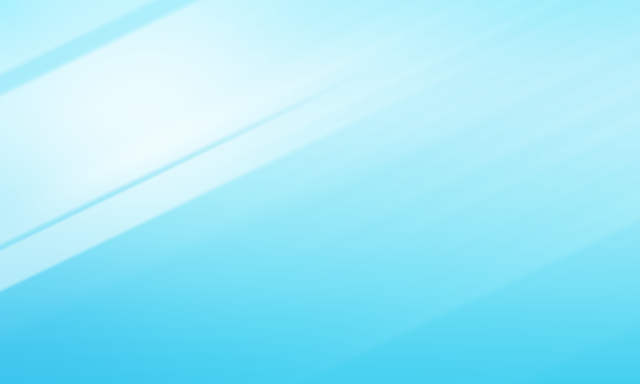
This background is drawn by a Shadertoy shader. Its source:

```glsl
// Pale cyan sky crossed by slanted shafts of light rising to the right.
// A vertical colour ramp is the base; every shaft is a soft step or band in
// "lane", the height at which a slanted line meets the left border.

// Soft step centred on an edge
float softEdge(float value, float edge, float blur) {
    return smoothstep(edge - blur, edge + blur, value);
}

// Soft band between two edges
float band(float value, float low, float high, float blur) {
    return softEdge(value, low, blur) * (1.0 - softEdge(value, high, blur));
}

// Random slope in -1..1 for a lattice point
float slope(float cell) {
    return 2.0 * fract(sin(cell * 127.1 + 3.7) * 437.58) - 1.0;
}

// One-dimensional gradient noise
float gradientNoise(float x) {
    float cell = floor(x);
    float f = x - cell;
    float blend = f * f * f * (f * (f * 6.0 - 15.0) + 10.0);
    return 2.0 * mix(slope(cell) * f, slope(cell + 1.0) * (f - 1.0), blend);
}

// Deep cyan at the bottom, palest at three quarters, cyan again on top
vec3 skyRamp(float y) {
    vec3 sky = mix(vec3(0.26, 0.81, 0.94), vec3(0.43, 0.87, 0.96), smoothstep(-0.06, 0.29, y));
    sky = mix(sky, vec3(0.61, 0.915, 0.972), smoothstep(0.16, 0.52, y));
    sky = mix(sky, vec3(0.73, 0.94, 0.985), smoothstep(0.42, 0.74, y));
    return mix(sky, vec3(0.63, 0.93, 0.985), smoothstep(0.78, 1.04, y));
}

void mainImage(out vec4 fragColor, in vec2 fragCoord) {
    vec2 p = fragCoord / iResolution.y;
    float lane = p.y - 0.48 * p.x;
    vec3 color = skyRamp(p.y);

    // Bluer lower left corner
    color = mix(color, vec3(0.18, 0.71, 0.92), 0.4 * exp(-6.0 * dot(p, p)));

    // Faint shafts in the lower right, each dimmer below its edge
    for (int i = 0; i < 2; i++) {
        float edge = -0.373 - 0.273 * float(i);
        float shaft = softEdge(lane, edge, 0.014) * exp(-7.0 * max(lane - edge, 0.0));
        color += vec3(0.045, 0.014, 0.007) * shaft * smoothstep(0.5, 1.1, p.x) / float(i + 1);
    }

    // Soft halo under the main beam
    float halo = softEdge(lane, 0.12, 0.03) * (1.0 - smoothstep(0.9, 1.6, p.x));
    color += vec3(0.03, 0.01, 0.004) * halo;

    // Main white beam: crisp lower edge, fading to the right
    float fade = 1.0 - smoothstep(0.35, 1.5, p.x);
    float beam = softEdge(lane, 0.241, mix(0.008, 0.016, smoothstep(0.2, 1.2, p.x)));
    float leftTint = mix(0.72, 1.0, smoothstep(-0.02, 0.26, p.x));
    float light = 0.5 * beam * fade * mix(1.0, leftTint, softEdge(lane, 0.42, 0.08));
    light *= 1.0 - 0.35 * softEdge(lane, 0.47, 0.06) * smoothstep(0.45, 0.9, p.x);

    // Broad glow inside the beam, with a brighter ridge
    vec2 offset = (p - vec2(0.36, 0.70)) / vec2(0.32, 0.22);
    light += 0.29 * beam * exp(-dot(offset, offset));
    float ridge = (lane - 0.425) / 0.04;
    light += 0.14 * exp(-ridge * ridge) * fade * smoothstep(0.0, 0.4, p.x);

    // Dimmer corner above the beam, and the shaded stripe below it
    light *= 1.0 - 0.35 * softEdge(lane, 0.755, 0.012);
    float stripe = band(lane, 0.752, 0.805, 0.012);
    light *= 1.0 - 0.6 * stripe;
    color = mix(color, vec3(0.97, 0.995, 1.0), clamp(light, 0.0, 1.0));
    color = mix(color, vec3(0.56, 0.90, 0.975), stripe * mix(0.5, 0.2, smoothstep(0.0, 0.5, p.x)));

    // Cyan tint of the upper left corner
    color = mix(color, vec3(0.56, 0.93, 1.0), 0.5 * exp(-9.0 * length(p - vec2(0.0, 1.0))));

    // Thin blue line along the beam, sharper below than above
    float fromLine = lane - 0.353;
    float lineWidth = fromLine > 0.0 ? 0.018 : 0.012;
    float thinLine = 1.0 - smoothstep(0.0, lineWidth, abs(fromLine));
    color = mix(color, vec3(0.50, 0.87, 0.96), thinLine * 0.75 * (1.0 - smoothstep(-0.1, 1.2, p.x)));

    // Fine slanted streaks, strongest where the beam fades out
    float streaks = gradientNoise(lane * 24.0) + 0.5 * gradientNoise(lane * 55.0 + 9.0);
    float streakMask = smoothstep(0.35, 0.95, p.x) * smoothstep(0.1, 0.7, p.y);
    color += vec3(0.022, 0.007, 0.003) * streaks * streakMask;

    fragColor = vec4(clamp(color, 0.0, 1.0), 1.0);
}
```
